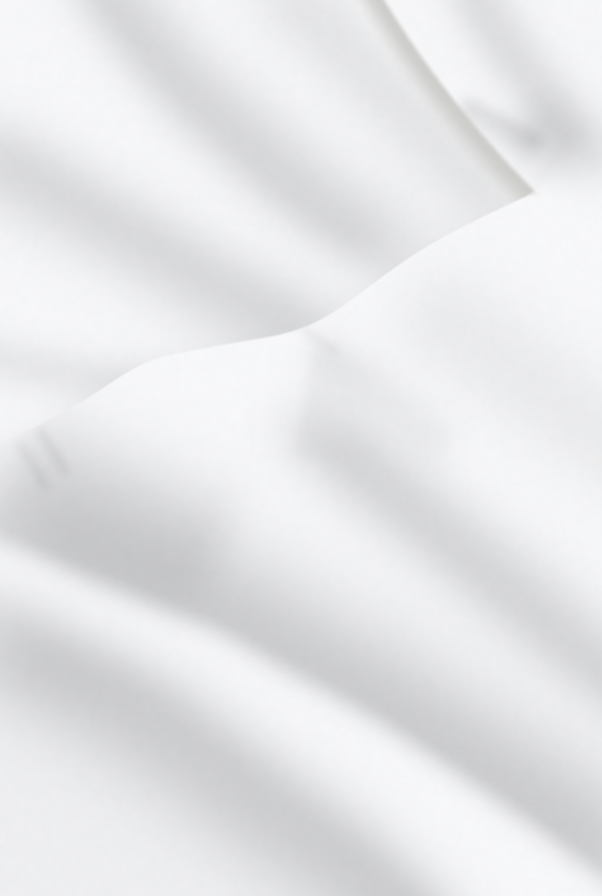
Write a Shadertoy shader that draws this texture.

```glsl
float hash(vec2 cell) {
    return fract(sin(dot(cell, vec2(127.1, 311.7))) * 43758.5);
}

float cornerGradient(vec2 cell, vec2 offset) {
    float angle = 6.2832 * hash(cell);
    return dot(vec2(cos(angle), sin(angle)), offset);
}

float gradientNoise(vec2 p) {
    vec2 i = floor(p), f = fract(p);
    vec2 u = f * f * f * (f * (f * 6.0 - 15.0) + 10.0);
    vec2 e = vec2(1.0, 0.0);
    float low = mix(cornerGradient(i, f), cornerGradient(i + e, f - e), u.x);
    float high = mix(cornerGradient(i + e.yx, f - e.yx), cornerGradient(i + 1.0, f - 1.0), u.x);
    return mix(low, high, u.y);
}

// x: progress from a to b, y: signed distance to the bowed line
vec2 bowedLine(vec2 p, vec2 a, vec2 b, float bend) {
    float span = length(b - a);
    vec2 dir = (b - a) / span;
    float t = dot(p - a, dir) / span;
    float across = dot(p - a, vec2(-dir.y, dir.x));
    return vec2(t, across - bend * 4.0 * t * (1.0 - t));
}

// Soft shadow valley with its own falloff on each side
float fold(vec2 p, vec2 a, vec2 b, float bend, float below, float above) {
    vec2 q = bowedLine(p, a, b, bend);
    float w = q.y / mix(below, above, step(0.0, q.y));
    float ends = smoothstep(-0.15, 0.15, q.x) * smoothstep(1.15, 0.85, q.x);
    return exp(-w * w) * ends;
}

float bump(float x, float center, float width) {
    float d = (x - center) / width;
    return exp(-d * d);
}

float seamHeight(float x) {
    return 0.505 + 0.47 * x + 0.014 * bump(x, 0.16, 0.06) - 0.03 * bump(x, 0.35, 0.09);
}

float backSheet(vec2 p, float aboveSeam) {
    float tone = 0.968;
    tone -= 0.125 * fold(p, vec2(0.08, 1.05), vec2(0.45, 0.705), -0.026, 0.038, 0.055);
    tone -= 0.115 * fold(p, vec2(-0.04, 0.845), vec2(0.37, 0.615), 0.0, 0.055, 0.045);
    tone -= 0.070 * fold(p, vec2(0.30, 1.03), vec2(0.57, 0.76), 0.0, 0.045, 0.05);
    tone -= 0.060 * fold(p, vec2(-0.05, 0.61), vec2(0.17, 0.56), 0.0, 0.03, 0.03);
    return tone - 0.025 * exp(-max(aboveSeam, 0.0) / 0.018);
}

float cornerSheet(vec2 p) {
    float tone = 0.965;
    tone -= 0.095 * fold(p, vec2(0.51, 1.04), vec2(0.70, 0.80), -0.02, 0.03, 0.035);
    tone -= 0.085 * fold(p, vec2(0.515, 0.887), vec2(0.60, 0.842), 0.0, 0.02, 0.012);
    tone -= 0.080 * fold(p, vec2(0.58, 0.87), vec2(0.73, 0.72), 0.0, 0.035, 0.04);
    return tone;
}

float frontSheet(vec2 p) {
    float tone = 0.97;
    // Two long valleys and the bright ridge between them
    tone -= 0.170 * fold(p, vec2(-0.04, 0.43), vec2(0.74, -0.01), 0.038, 0.024, 0.085);
    tone -= 0.150 * fold(p, vec2(-0.02, 0.31), vec2(0.52, -0.07), 0.028, 0.075, 0.047);
    tone -= 0.035 * smoothstep(0.40, 0.26, p.y + 0.75 * p.x);
    // Valleys on the right
    tone -= 0.130 * fold(p, vec2(0.34, 0.52), vec2(0.76, 0.185), 0.0, 0.042, 0.052);
    tone -= 0.050 * fold(p, vec2(0.46, 0.67), vec2(0.76, 0.45), 0.0, 0.06, 0.06);
    tone -= 0.040 * fold(p, vec2(0.35, 0.62), vec2(0.50, 0.50), 0.0, 0.03, 0.03);
    tone -= 0.030 * fold(p, vec2(0.36, 0.61), vec2(0.335, 0.49), 0.0, 0.012, 0.06);
    // Shaded left face and small puckers under the seam
    tone -= 0.070 * fold(p, vec2(0.03, 0.50), vec2(0.25, 0.39), 0.0, 0.07, 0.06);
    tone -= 0.040 * fold(p, vec2(0.045, 0.52), vec2(0.078, 0.472), 0.0, 0.008, 0.007);
    tone -= 0.035 * fold(p, vec2(0.022, 0.505), vec2(0.055, 0.455), 0.0, 0.008, 0.008);
    tone -= 0.030 * fold(p, vec2(0.335, 0.636), vec2(0.378, 0.605), 0.0, 0.008, 0.007);
    return tone;
}

void mainImage(out vec4 fragColor, in vec2 fragCoord) {
    vec2 p = fragCoord / iResolution.y;
    vec2 drift = vec2(gradientNoise(p * 6.0), gradientNoise(p * 6.0 + 19.0));
    vec2 q = p + 0.008 * drift;

    // Rear sheets, separated by a dark crease
    float aboveSeam = p.y - seamHeight(p.x);
    float crease = bowedLine(p, vec2(0.43, 1.0), vec2(0.60, 0.785), -0.008).y;
    float tone = backSheet(q, aboveSeam);
    float creaseShadow = smoothstep(-0.034, -0.006, crease);
    tone = mix(tone, 0.79, creaseShadow * 0.9);
    float rightSide = smoothstep(-0.005, 0.003, crease);
    tone = mix(tone, cornerSheet(q), rightSide);

    // Front sheet: crisp seam that melts into the corner sheet
    float softness = mix(0.002, 0.07, smoothstep(0.585, 0.66, p.x));
    float front = 1.0 - smoothstep(-softness, softness, aboveSeam);
    tone = mix(tone, frontSheet(q), front);

    // Fine nap and cool tint, warmer inside the crease
    tone += 0.006 * gradientNoise(p * 190.0) + 0.006 * gradientNoise(p * 70.0);
    float warmth = creaseShadow * (1.0 - rightSide) * (1.0 - front);
    vec3 tint = mix(vec3(-0.002, 0.0, 0.005), vec3(0.003, 0.002, -0.008), warmth);
    fragColor = vec4(clamp(vec3(tone) + tint, 0.0, 1.0), 1.0);
}
```
